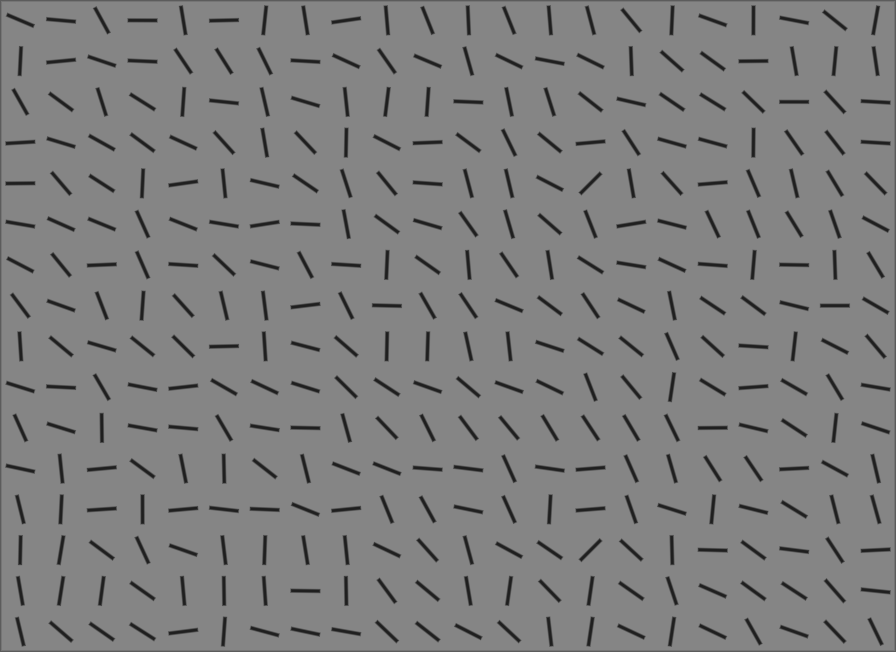
Reproduce this pattern procedurally as a Shadertoy shader.

```glsl
// A 22 by 16 grid of short dark dashes on flat grey, one per cell.
// Each dash is a box distance function turned by a hashed angle that
// leans down to the right; a hairline frames the canvas.

const vec2 GRID = vec2(22.0, 16.0);
const vec3 PAPER = vec3(0.52);
const vec3 INK = vec3(0.12);
const vec3 FRAME = vec3(0.36);
const vec2 DASH_HALF_SIZE = vec2(0.36, 0.043);  // in cells
const float SOFTNESS = 0.028;                   // edge blur, in cells
const float FRAME_WIDTH = 0.035;                // in cells
const float MEAN_ANGLE = -0.785;
const float ANGLE_SPREAD = 0.96;
const float FLIP_CHANCE = 0.003;

float hash(vec2 p, float seed) {
    vec3 q = fract(vec3(p.xyx + seed) * vec3(0.1031, 0.1030, 0.0973));
    q += dot(q, q.yzx + 33.33);
    return fract((q.x + q.y) * q.z);
}

vec2 rotate(vec2 p, float angle) {
    float c = cos(angle), s = sin(angle);
    return vec2(c * p.x + s * p.y, c * p.y - s * p.x);
}

float boxDistance(vec2 p, vec2 halfSize) {
    vec2 d = abs(p) - halfSize;
    return length(max(d, 0.0)) + min(max(d.x, d.y), 0.0);
}

// Mostly falling dashes, with a rare one rising the other way
float dashAngle(vec2 cell) {
    float angle = MEAN_ANGLE + ANGLE_SPREAD * (2.0 * hash(cell, 7.0) - 1.0);
    return hash(cell, 51.0) < FLIP_CHANCE ? -MEAN_ANGLE : angle;
}

float coverage(float dist, float blur) {
    return 1.0 - smoothstep(-blur, blur, dist);
}

void mainImage(out vec4 fragColor, in vec2 fragCoord) {
    vec2 p = fragCoord / iResolution.xy * GRID;
    float pixel = GRID.y / iResolution.y;
    float blur = max(SOFTNESS, 0.7 * pixel);

    // Dashes
    vec2 local = rotate(fract(p) - 0.5, dashAngle(floor(p)));
    float dash = coverage(boxDistance(local, DASH_HALF_SIZE), blur);
    vec3 color = mix(PAPER, INK, dash);

    // Hairline frame
    vec2 edge = min(p, GRID - p);
    float frame = coverage(min(edge.x, edge.y) - FRAME_WIDTH, 0.5 * pixel);
    color = mix(color, FRAME, frame);

    fragColor = vec4(color, 1.0);
}
```
